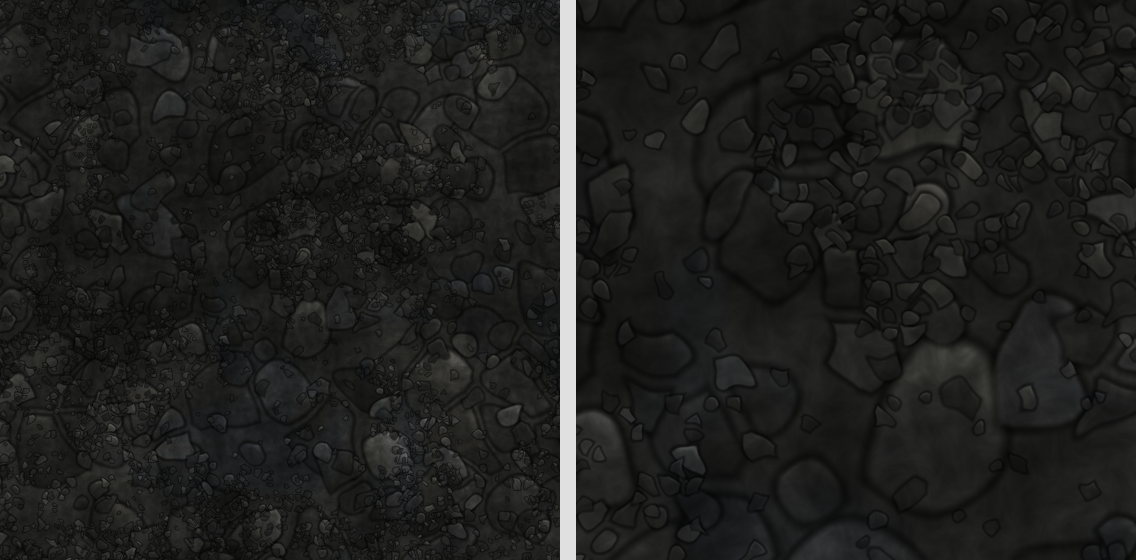
Left, the full canvas; right, a detail of the centre.
Reproduce this texture procedurally as a WebGL 1 fragment shader.

```glsl
precision highp float;
uniform vec2 u_resolution;

const float SOIL_TONE = 0.122;
const float STONE_DARK = 0.112;
const float STONE_PALE = 0.205;
const float SHADOW_DEPTH = 0.48;
const float STONE_OPACITY = 0.88;
const float RIM_LIGHT = 0.075;
const float BODY_LIGHT = 0.045;
const float FACET_LIGHT = 0.016;
const float PATCH_CONTRAST = 0.42;
const float MOTTLE_CONTRAST = 0.28;
const float GRAIN_CONTRAST = 0.20;
const vec2 LIGHT_DIR = vec2(0.35, 0.94);
const vec3 WARM_TINT = vec3(1.02, 1.01, 0.93);
const vec3 COOL_TINT = vec3(0.95, 1.01, 1.08);
const mat2 TURN = mat2(0.8, 0.6, -0.6, 0.8);

vec2 hash2(vec2 p) {
  p = vec2(dot(p, vec2(127.1, 311.7)), dot(p, vec2(269.5, 183.3)));
  return fract(sin(p) * 43758.545);
}

// Layered, folded sines: a soft cloudy value around zero
float mottle(vec2 p) {
  float sum = 0.0;
  float amp = 0.5;
  for (int i = 0; i < 5; i++) {
    p = TURN * p * 1.9 + 1.7;
    p += 0.7 * sin(p.yx * 0.8 + float(i));
    sum += amp * sin(p.x) * sin(p.y);
    amp *= 0.62;
  }
  return sum;
}

vec2 siteIn(vec2 cell, float seed) {
  return cell + 0.5 + 0.84 * (hash2(cell + seed) - 0.5);
}

// Cellular noise: distance to the cell border, with the cell and its site
float cellBorder(vec2 p, float seed, out vec2 cell, out vec2 site) {
  vec2 base = floor(p);
  float nearest = 9.0;
  for (int y = -1; y <= 1; y++) {
    for (int x = -1; x <= 1; x++) {
      vec2 c = base + vec2(float(x), float(y));
      vec2 s = siteIn(c, seed);
      float d = dot(s - p, s - p);
      if (d < nearest) {
        nearest = d;
        cell = c;
        site = s;
      }
    }
  }
  float border = 9.0;
  for (int y = -1; y <= 1; y++) {
    for (int x = -1; x <= 1; x++) {
      if (x == 0 && y == 0) continue;
      vec2 s = siteIn(cell + vec2(float(x), float(y)), seed);
      border = min(border, dot(0.5 * (s + site) - p, normalize(s - site)));
    }
  }
  return border;
}

float smoothMin(float a, float b, float k) {
  float h = max(k - abs(a - b), 0.0) / k;
  return min(a, b) - 0.25 * h * h * k;
}

// Lays one size of stones over the ground; ground = (tone, coolness)
void layStones(inout vec2 ground, vec2 uv, float scale, float coverage,
               float inset, float patchiness, float seed) {
  vec2 p = uv * scale;
  p += 0.13 * sin(p.yx * 2.3 + seed) + 0.04 * sin(p.yx * 7.1 + seed);
  vec2 cell, site;
  float border = cellBorder(p, seed, cell, site);
  vec2 look = hash2(cell + seed + 31.7);
  vec2 form = hash2(cell + seed + 67.3);

  float gravel = smoothstep(-0.15, 0.25, mottle(site / scale * 5.0 + 3.0));
  float present = step(look.x, coverage * mix(1.0, gravel, patchiness));

  vec2 offset = p - site;
  float reach = mix(0.28, 0.68, form.x);
  float d = smoothMin(border - inset, reach - length(offset), 0.09);
  float soft = max(0.05, 1.5 * scale / u_resolution.y);
  float body = smoothstep(-0.3 * soft, soft, d) * present;
  float shadow = smoothstep(-inset, 0.0, d) * present;

  // Lit shoulder, broken rim highlight and one tilted facet
  float lit = dot(offset, LIGHT_DIR);
  float facing = max(lit / (length(offset) + 0.02), 0.0);
  float rim = smoothstep(0.0, soft, d) * (1.0 - smoothstep(soft, soft + 0.11, d));
  float broken = smoothstep(-0.15, 0.4, mottle(uv * 22.0 + seed));
  float angle = 6.283 * form.y;
  float facet = smoothstep(-0.04, 0.04, dot(offset, vec2(cos(angle), sin(angle))) - 0.08);
  float tone = mix(STONE_DARK, STONE_PALE, look.y * look.y);
  tone += BODY_LIGHT * lit + FACET_LIGHT * (facet - 0.4);
  tone += RIM_LIGHT * rim * facing * broken * (0.35 + look.y);

  ground.x *= 1.0 - SHADOW_DEPTH * shadow;
  ground = mix(ground, vec2(tone, form.y * form.y), body * STONE_OPACITY);
}

void main() {
  vec2 uv = gl_FragCoord.xy / min(u_resolution.x, u_resolution.y);

  // Soil, then stones from boulders down to grit
  vec2 ground = vec2(SOIL_TONE, 0.2);
  layStones(ground, uv, 8.0, 0.85, 0.05, 0.0, 2.0);
  layStones(ground, uv, 14.0, 0.38, 0.09, 0.0, 13.0);
  layStones(ground, uv, 25.0, 0.30, 0.12, 0.3, 29.0);
  layStones(ground, uv, 46.0, 0.55, 0.12, 0.85, 41.0);
  layStones(ground, uv, 78.0, 0.50, 0.14, 0.90, 57.0);

  // Broad damp patches, surface mottling and fine grain
  float patches = mottle(uv * 3.2 + 8.0);
  float tone = ground.x * (1.0 + PATCH_CONTRAST * patches);
  tone *= 1.0 + MOTTLE_CONTRAST * mottle(uv * 19.0);
  tone *= 1.0 + GRAIN_CONTRAST * mottle(uv * 90.0 + 5.0);

  float coolPatch = smoothstep(0.1, 0.55, mottle(uv * 3.7 + 21.0));
  float cool = clamp(0.5 * ground.y + 0.6 * coolPatch, 0.0, 1.0);
  gl_FragColor = vec4(max(tone, 0.03) * mix(WARM_TINT, COOL_TINT, cool), 1.0);
}
```
